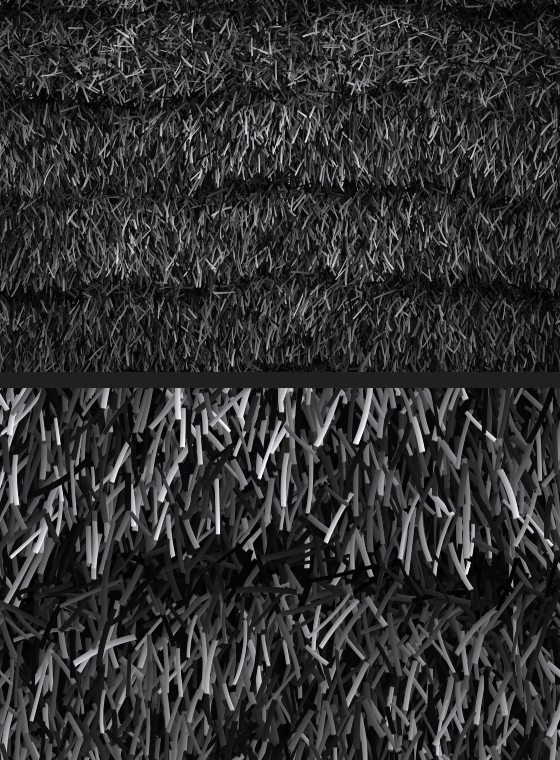
Top: the whole. Bottom: its middle third, enlarged.
A WebGL 1 fragment shader for this texture:

```glsl
precision highp float;
// Dark weathered thatch: layered courses of fine, mostly upright grey straw.

uniform vec2 u_resolution;

vec3 hash3(vec3 p) {
  p = fract(p * vec3(0.1031, 0.1130, 0.0973));
  p += dot(p, p.yxz + 33.33);
  return fract((p.xxy + p.yxx) * p.zyx);
}

// Uneven clumps made of layered sines, about -1 to 1
float clumps(vec2 p) {
  float a = sin(p.x * 9.0 + 2.0 * sin(p.y * 11.0 + 1.0));
  float b = sin(p.y * 23.0 + 2.0 * sin(p.x * 17.0 + 4.0));
  float c = sin(p.x * 47.0 + 3.0 * sin(p.y * 31.0) + p.y * 19.0);
  return 0.35 * a + 0.35 * b + 0.3 * c;
}

// Height inside a thatch course: 0 at the straw tips, 1 under the next course
float courseHeight(vec2 p) {
  float wave = 0.07 * sin(p.x * 5.0 + 0.6) + 0.05 * sin(p.x * 13.0 + p.y * 4.0);
  return fract(p.y * 4.0 + wave);
}

// Light on the straw: overhang shadows, clumps and dim borders
float lightAt(vec2 p, float aspect) {
  float overhang = smoothstep(0.70, 0.98, courseHeight(p));
  overhang *= 0.62 + 0.2 * sin(p.x * 4.0 + p.y * 9.0);
  vec2 q = (p - vec2(0.46 * aspect, 0.56)) / vec2(aspect, 1.0);
  float border = 1.22 - 1.25 * dot(q, q);
  return border * (1.0 - overhang) * (1.0 + 0.22 * clumps(p));
}

void main() {
  vec2 p = gl_FragCoord.xy / u_resolution.y;
  float pixel = 1.0 / u_resolution.y;
  float aspect = u_resolution.x / u_resolution.y;
  vec2 cellSize = vec2(0.016, 0.04);
  vec3 color = vec3(0.025);

  // Paint straws from the deepest layer to the front
  for (int layer = 0; layer < 8; layer++) {
    float depth = float(layer) / 7.0;
    vec2 shift = hash3(vec3(float(layer) + 3.0, 7.0, 19.0)).xy;
    vec2 cell = floor(p / cellSize + shift);

    for (int j = -1; j <= 1; j++) {
      for (int i = -2; i <= 2; i++) {
        vec2 id = cell + vec2(float(i), float(j));
        vec3 place = hash3(vec3(id + 11.0, float(layer) * 13.0 + 5.0));
        vec3 look = hash3(vec3(id + 71.0, float(layer) * 17.0 + 41.0));
        vec2 center = (id + place.xy - shift) * cellSize;

        // Upright in the courses, tangled near the top and under overhangs
        float tangle = smoothstep(0.68, 0.82, center.y);
        tangle = max(tangle, 0.7 * smoothstep(0.65, 0.95, courseHeight(center)));
        float tilt = (place.z + look.x + fract(look.y * 7.3) - 1.5);
        tilt *= mix(0.75, 1.9, tangle);
        tilt += 0.16 * sin(center.x * 8.0 + center.y * 6.0);
        vec2 along = vec2(sin(tilt), cos(tilt));

        vec2 d = p - center;
        float u = dot(d, along);
        float v = dot(d, vec2(along.y, -along.x));
        float halfLength = mix(0.012, 0.031, look.x);
        v += (place.x - 0.5) * 9.0 * u * u;
        float halfWidth = mix(0.0014, 0.0029, look.y);
        float cover = 1.0 - smoothstep(halfWidth - 0.6 * pixel, halfWidth + 0.6 * pixel, abs(v));
        cover *= 1.0 - smoothstep(halfLength - pixel, halfLength + pixel, abs(u));

        // Each straw has its own grey, a shaded side and a paler tip
        float tone = mix(0.03, 0.68, pow(look.z, 1.4));
        tone *= 0.93 + 0.2 * clamp(v / halfWidth, -1.0, 1.0);
        tone *= 1.0 - 0.18 * u / halfLength;
        tone *= mix(0.2, 1.0, depth) * lightAt(center, aspect);
        float golden = step(0.9992, place.z) * step(0.9, depth);
        vec3 tint = mix(vec3(1.0, 0.99, 1.02), vec3(1.3, 1.05, 0.6), golden);
        color = mix(color, tone * tint, cover);
      }
    }
  }
  gl_FragColor = vec4(color, 1.0);
}
```
